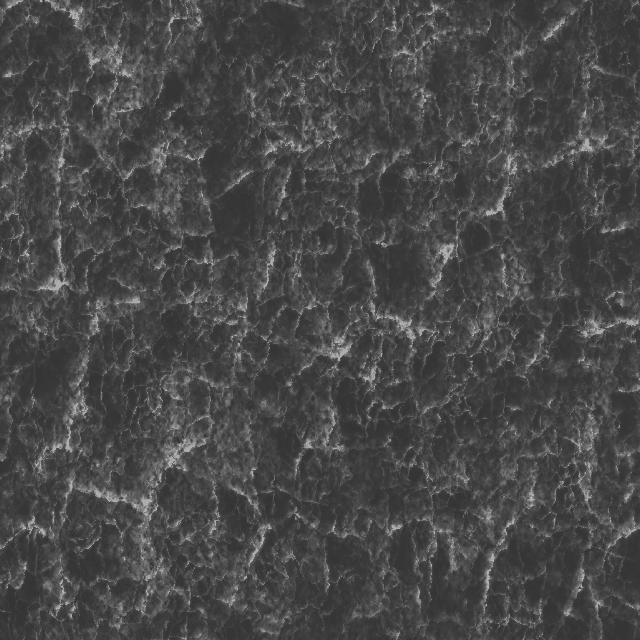
This texture is drawn by a WebGL 2 fragment shader. Its source:

```glsl
#version 300 es
precision highp float;

uniform vec2 u_resolution;
out vec4 fragColor;

const float SHADOW_TONE = 0.205;
const float PEAK_TONE = 0.68;
const vec2 BLOCK_SCALE = vec2(7.5, 4.2);   // coarsest blocks across the canvas
const float BLOCK_STEP = 1.95;             // size ratio between crack layers
const int CRACK_LAYERS = 4;
const float LAYER_FADE = 0.88;
const float JITTER = 0.8;
const float RIM_WIDTH = 0.040;
const float GLOW_WIDTH = 0.14;
const float SHADE_WIDTH = 0.13;
const float RIM_GAIN = 0.42;
const float GLOW_GAIN = 0.15;
const float SHADE_GAIN = 0.65;
const float STONE_GAIN = 0.115;
const float VEIN_GAIN = 0.08;
const float GRIT_CONTRAST = 2.7;
const vec2 LIGHT_DIR = vec2(0.55, -0.83);

float hash(vec2 p) {
    return fract(sin(dot(p, vec2(127.1, 311.7))) * 43758.5453);
}

vec2 hash2(vec2 p) {
    return vec2(hash(p), hash(p + vec2(37.2, 17.9)));
}

float noise(vec2 p) {
    vec2 cell = floor(p);
    vec2 f = fract(p);
    f = f * f * (3.0 - 2.0 * f);
    float low = mix(hash(cell), hash(cell + vec2(1.0, 0.0)), f.x);
    float high = mix(hash(cell + vec2(0.0, 1.0)), hash(cell + vec2(1.0)), f.x);
    return mix(low, high, f.y);
}

float fbm(vec2 p, int octaves) {
    float sum = 0.0, total = 0.0, amplitude = 1.0;
    for (int i = 0; i < octaves; i++) {
        sum += amplitude * noise(p);
        total += amplitude;
        amplitude *= 0.62;
        p = p * 2.03 + vec2(13.7, 7.3);
    }
    return sum / total;
}

vec2 warp(vec2 p, int octaves) {
    return vec2(fbm(p, octaves), fbm(p + vec2(41.3, 23.1), octaves)) - 0.5;
}

// Distance to the nearest block border, its outward normal and the block id.
float blockBorder(vec2 p, out vec2 normal, out float id) {
    vec2 cell = floor(p);
    vec2 f = fract(p);
    vec2 nearest = vec2(0.0), nearestCell = vec2(0.0);
    float best = 8.0;
    for (int y = -1; y <= 1; y++) {
        for (int x = -1; x <= 1; x++) {
            vec2 g = vec2(x, y);
            vec2 r = g + 0.5 + JITTER * (hash2(cell + g) - 0.5) - f;
            float d = dot(r, r);
            if (d < best) { best = d; nearest = r; nearestCell = g; }
        }
    }
    float border = 8.0;
    normal = vec2(0.0, 1.0);
    for (int y = -2; y <= 2; y++) {
        for (int x = -2; x <= 2; x++) {
            vec2 g = nearestCell + vec2(x, y);
            vec2 r = g + 0.5 + JITTER * (hash2(cell + g) - 0.5) - f;
            vec2 gap = r - nearest;
            if (dot(gap, gap) < 1e-4) continue;
            float d = dot(0.5 * (r + nearest), normalize(gap));
            if (d < border) { border = d; normal = normalize(gap); }
        }
    }
    id = hash(cell + nearestCell + 5.7);
    return border;
}

void main() {
    vec2 uv = gl_FragCoord.xy / u_resolution;
    float pixel = 1.0 / u_resolution.y;

    // Ragged outlines from broad and fine distortion
    vec2 p = uv + 0.045 * warp(uv * vec2(8.0, 5.0), 2) + 0.022 * warp(uv * 50.0, 4);

    // Fractured blocks: lit along one side of each crack, shaded on the other
    float light = 0.0;
    float facets = 1.0;
    vec2 scale = BLOCK_SCALE;
    float width = 0.6;
    float gain = 1.0;
    for (int i = 0; i < CRACK_LAYERS; i++) {
        vec2 offset = vec2(11.3, 19.7) * float(i);
        vec2 normal;
        float id;
        float border = blockBorder(p * scale + offset, normal, id);
        float exposure = smoothstep(0.28, 0.72, fbm(uv * vec2(15.0, 10.0) + offset, 3));
        float broken = smoothstep(0.25, 0.75, noise(uv * vec2(43.0, 31.0) + offset));
        float side = smoothstep(-0.3, 0.9, dot(normal, LIGHT_DIR));
        float inside = smoothstep(0.0, 1.5 * pixel * scale.x, border);
        float rim = exp(-border / (RIM_WIDTH * width));
        float glow = inside * exp(-border / (GLOW_WIDTH * width));
        float shade = inside * exp(-border / (SHADE_WIDTH * width));
        float strength = gain * exposure * (0.2 + 0.8 * broken);
        light += RIM_GAIN * rim * strength * (0.3 + 0.8 * side);
        light += GLOW_GAIN * glow * strength * side;
        facets *= mix(0.45, 1.55, id) * (1.0 - SHADE_GAIN * shade * (1.0 - side));
        scale *= BLOCK_STEP;
        width *= 1.28;
        gain *= LAYER_FADE;
    }

    // Weathered stone with a slight vertical grain
    float stone = fbm(p * vec2(25.0, 14.0) + 3.1, 5);
    float grain = fbm(uv * vec2(190.0, 135.0), 3);
    float surface = smoothstep(0.28, 0.86, stone);
    light += STONE_GAIN * surface * facets;

    // Hairline veins
    float veinField = fbm(p * vec2(30.0, 18.0) + 61.0, 4);
    float vein = pow(1.0 - abs(2.0 * veinField - 1.0), 28.0);
    light += VEIN_GAIN * vein * smoothstep(0.40, 0.65, stone);

    // Grit is stronger on lit stone
    light *= max(1.0 + GRIT_CONTRAST * (grain - 0.5), 0.0);
    float tone = min(SHADOW_TONE + light, PEAK_TONE);
    fragColor = vec4(vec3(tone), 1.0);
}
```
